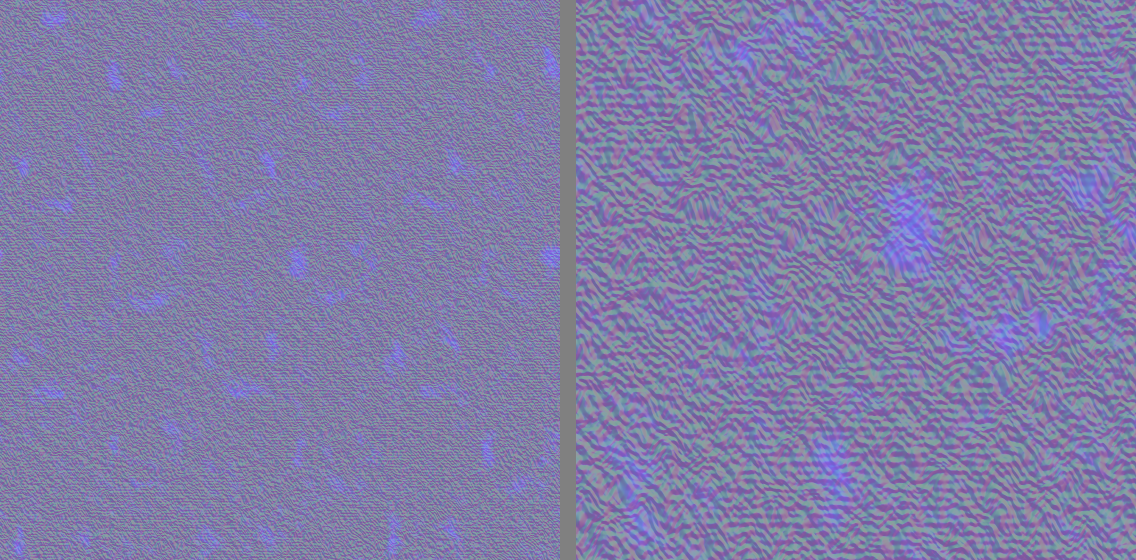
Left: the whole. Right: its middle third, enlarged.
Reproduce this texture map procedurally as a WebGL 1 fragment shader.

```glsl
precision highp float;
// Tangent-space normal map of a finely creased, ribbed cloth.
// A wrapped height field of short crossing streaks and ribs is differenced into
// slopes; flattened flecks on a half-drop lattice of rings show as blue patches.

uniform vec2 u_resolution;

const float TAU = 6.2831853;
const float RINGS = 3.0;          // ring lattice repeats per side
const float RIBS = 192.0;         // horizontal ribs per side
const float STEP = 0.0004;        // difference step, canvas units
const vec2 TILT_CONTRAST = vec2(0.2, 0.3); // softening of red and green
const float CREASED_FACING = 0.26;
const float SMOOTH_FACING = 0.8;

float hash(vec2 p, float seed) {
  return fract(sin(dot(p, vec2(127.1, 311.7)) + seed * 17.3) * 43758.5453);
}

// Value noise with a whole number of cells per side, so that it wraps.
float noise(vec2 uv, vec2 cells, float seed) {
  vec2 p = uv * cells;
  vec2 i = floor(p);
  vec2 f = p - i;
  f = f * f * (3.0 - 2.0 * f);
  vec2 lo = mod(i, cells);
  vec2 hi = mod(i + 1.0, cells);
  float bottom = mix(hash(lo, seed), hash(vec2(hi.x, lo.y), seed), f.x);
  float top = mix(hash(vec2(lo.x, hi.y), seed), hash(hi, seed), f.x);
  return mix(bottom, top, f.y);
}

// Shear by a whole number of canvas heights, which keeps the wrap.
vec2 shear(vec2 uv, float amount) {
  return uv + vec2(0.0, amount * uv.x);
}

// Height of the cloth: bent streaks, two diagonals, ribs and wrinkles.
float clothHeight(vec2 uv, float ribAmount) {
  vec2 bent = uv + vec2(0.0, 0.009 * noise(uv, vec2(80.0, 60.0), 1.0));
  float streaks = 0.0145 * noise(bent, vec2(220.0, 370.0), 2.0);
  float falling = 0.012 * noise(shear(bent, 1.0), vec2(200.0, 310.0), 3.0);
  float rising = 0.008 * noise(shear(bent, -1.0), vec2(200.0, 310.0), 4.0);
  float ribs = 0.0018 * ribAmount * sin(TAU * RIBS * uv.y);
  float wrinkles = 0.008 * noise(shear(uv, 1.0), vec2(44.0, 72.0), 5.0);
  return streaks + falling + rising + ribs + wrinkles;
}

vec2 clothSlope(vec2 uv, float ribAmount) {
  float here = clothHeight(uv, ribAmount);
  float right = clothHeight(uv + vec2(STEP, 0.0), ribAmount);
  float above = clothHeight(uv + vec2(0.0, STEP), ribAmount);
  return (vec2(right, above) - here) / STEP;
}

// Three soft arcs around a ring centre, in lattice cell units.
float ringArcs(vec2 cell, vec2 center) {
  vec2 p = fract(cell - center + 0.5) - 0.5;
  float arcs = 0.0;
  for (int k = 0; k < 3; k++) {
    float angle = 0.3 - 1.77 * float(k);
    vec2 outward = vec2(cos(angle), sin(angle));
    vec2 d = p - 0.172 * outward;
    vec2 local = vec2(dot(d, outward), dot(d, vec2(-outward.y, outward.x)));
    local /= vec2(0.042, 0.1);
    arcs = max(arcs, exp(-dot(local, local)));
  }
  return arcs;
}

// 1 where the cloth is smooth, 0 where it is fully creased.
float smoothPatches(vec2 uv) {
  vec2 warp = vec2(noise(uv, vec2(40.0), 6.0), noise(uv, vec2(40.0), 7.0)) - 0.5;
  vec2 cell = RINGS * (uv + 0.024 * warp);
  float arcs = max(ringArcs(cell, vec2(0.78, 0.578)), ringArcs(cell, vec2(0.28, 0.078)));
  float strength = 0.3 + 0.4 * noise(uv, vec2(11.0), 8.0);
  float ragged = noise(shear(uv, 1.0), vec2(90.0, 190.0), 9.0);
  float flecks = noise(uv, vec2(34.0, 46.0), 10.0);
  float level = arcs * strength + 0.56 * ragged + 0.4 * flecks;
  return smoothstep(0.46, 1.25, level);
}

void main() {
  vec2 uv = gl_FragCoord.xy / u_resolution;
  float ribAmount = smoothstep(0.3, 0.8, noise(uv, vec2(13.0, 10.0), 11.0));
  float flatness = smoothPatches(uv);
  float steepness = mix(1.08, 0.4, flatness);
  vec2 lean = vec2(0.05, 0.3) * flatness;

  // Average the normals over four points of the pixel
  vec3 normal = vec3(0.0);
  for (int k = 0; k < 4; k++) {
    vec2 offset = vec2(mod(float(k), 2.0), floor(float(k) / 2.0)) * 0.5 - 0.25;
    vec2 slope = clothSlope(uv + offset / u_resolution, ribAmount);
    normal += 0.25 * normalize(vec3(-slope * steepness - lean, 1.0));
  }

  // Soften the tilt and steady the blue channel
  float facing = mix(CREASED_FACING, SMOOTH_FACING, flatness);
  vec2 tilt = normal.xy * TILT_CONTRAST + vec2(0.01, -0.015);
  gl_FragColor = vec4(0.5 + 0.5 * vec3(tilt, mix(facing, normal.z, 0.25)), 1.0);
}
```
